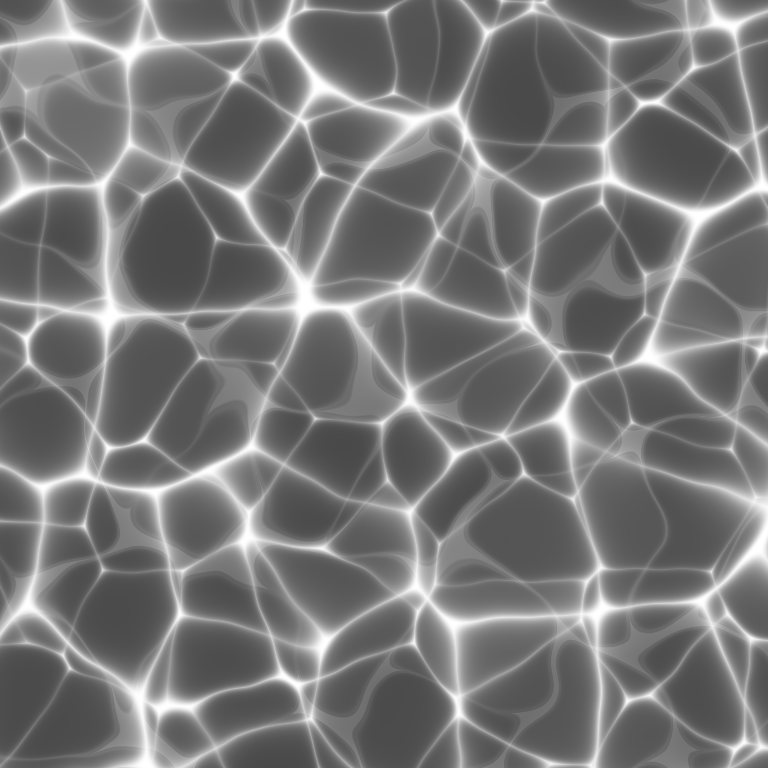
This texture is drawn by a Shadertoy shader. Its source:

```glsl
// Water caustics: bright, uneven light webs over dark rounded cells.
// Three soft Voronoi webs, bent by gradient noise, add up as light;
// some cells and node corners glow as sharp-edged translucent sheets.

#define MAIN_CELLS 5.3      // cells across the canvas, bright web
#define THIN_CELLS 6.7      // cells across the canvas, thin web and sheets
#define TANGLE_CELLS 5.6    // cells across the canvas, faint bent threads
#define LINE_FALLOFF 12.0   // falloff of the glow beside a line
#define SHEET_FALLOFF 7.0   // falloff that sets the size of node sheets
#define JITTER 0.88         // irregularity of the cells
#define WARP 0.026          // bending of all webs
#define TANGLE_WARP 0.070   // extra bending of the faint threads
#define SHEET_LIGHT 0.60    // brightness of the translucent sheets
#define EXPOSURE 0.38       // how fast light saturates to white
#define AMBIENT 0.22        // grey of unlit water

vec3 hash3(vec2 cell) {
    vec3 h = fract(cell.xyx * vec3(0.1031, 0.1030, 0.0973));
    h += dot(h, h.yzx + 33.33);
    return fract((h.xxy + h.yzz) * h.zyx);
}

float cornerRamp(vec2 cell, vec2 offset) {
    return dot(2.0 * hash3(cell).xy - 1.0, offset);
}

// Gradient noise, about -0.7 to 0.7
float gradientNoise(vec2 x) {
    vec2 cell = floor(x);
    vec2 f = x - cell;
    vec2 u = f * f * f * (f * (f * 6.0 - 15.0) + 10.0);
    vec2 right = vec2(1.0, 0.0);
    vec2 up = vec2(0.0, 1.0);
    float low = mix(cornerRamp(cell, f), cornerRamp(cell + right, f - right), u.x);
    float high = mix(cornerRamp(cell + up, f - up), cornerRamp(cell + 1.0, f - 1.0), u.x);
    return mix(low, high, u.y);
}

vec2 noiseOffset(vec2 x) {
    return vec2(gradientNoise(x), gradientNoise(x + 31.7));
}

// x: web glow, 0 inside a cell, 1 on an edge, 2 at a node
// y: random value of the cell, blended across its edges
vec2 softWeb(vec2 x, float falloff) {
    vec2 cell = floor(x);
    float nearest = 4.0;
    float glow = 0.0;
    float tint = 0.0;
    float tintWeight = 0.0;
    for (int j = -1; j <= 1; j++)
    for (int i = -1; i <= 1; i++) {
        vec2 neighbor = cell + vec2(i, j);
        vec3 h = hash3(neighbor);
        float d = length(neighbor + 0.5 + JITTER * (h.xy - 0.5) - x);
        float w = exp(-falloff * d);
        float w3 = w * w * w;
        nearest = min(nearest, d);
        glow += w;
        tint += w3 * h.z;
        tintWeight += w3;
    }
    return vec2(max(glow * exp(falloff * nearest) - 1.0, 0.0), tint / tintWeight);
}

void mainImage(out vec4 fragColor, in vec2 fragCoord) {
    vec2 p = fragCoord / iResolution.y;
    vec2 bent = p + WARP * noiseOffset(p * 6.0 + 5.0)
              + 0.3 * WARP * noiseOffset(p * 17.0 + 130.0);
    vec2 tangled = bent + TANGLE_WARP * noiseOffset(p * 8.0 + 60.0);

    vec2 mainWeb = softWeb(bent * MAIN_CELLS + 20.0, LINE_FALLOFF);
    vec2 thinWeb = softWeb(mat2(0.8, 0.6, -0.6, 0.8) * bent * THIN_CELLS + 50.0, LINE_FALLOFF);
    vec2 tangle = softWeb(mat2(0.6, 0.8, -0.8, 0.6) * tangled * TANGLE_CELLS + 80.0, SHEET_FALLOFF);

    // Uneven focus makes lines swell and fade
    float focus = exp2(3.0 * gradientNoise(p * 3.5 + 11.0));
    float thinFocus = exp2(2.5 * gradientNoise(p * 4.0 + 90.0));

    // Wide shade, halo and sharp core of each web
    float shade = sqrt(mainWeb.x);
    float light = 0.21 + 0.45 * shade;
    light += focus * (0.7 * mainWeb.x + 1.6 * pow(mainWeb.x, 3.0));
    light += thinFocus * (0.3 * thinWeb.x + 0.7 * pow(thinWeb.x, 3.0));
    light += 0.35 * pow(min(tangle.x, 1.0), 6.0) / thinFocus;

    // Sheets fill some cells and the corners at tangled nodes
    float cellSheet = smoothstep(0.75, 0.95, thinWeb.y);
    float nodeSheet = smoothstep(1.15, 1.28, tangle.x);
    light += SHEET_LIGHT * cellSheet * (0.3 + 0.8 * min(shade, 1.2));
    light += SHEET_LIGHT * nodeSheet * (0.5 + 0.6 * min(shade, 1.2));
    light += 0.2 * tangle.y;

    float grey = 1.0 - (1.0 - AMBIENT) * exp(-EXPOSURE * light);
    fragColor = vec4(vec3(grey), 1.0);
}
```
